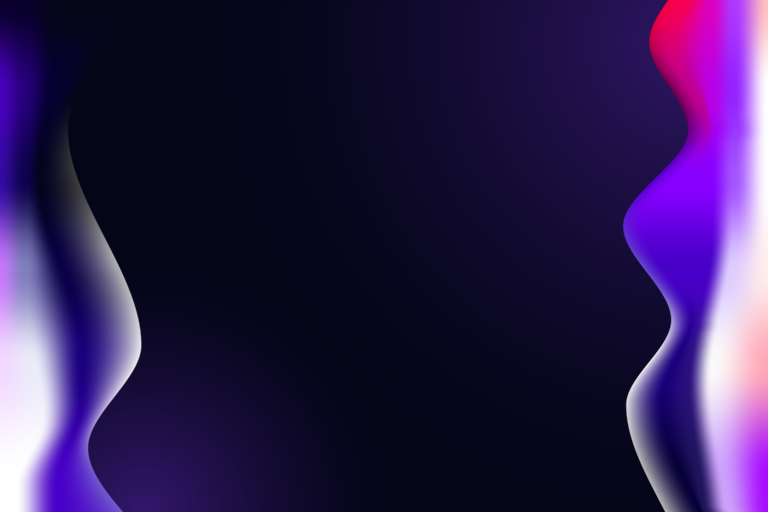
This background is drawn by a WebGL 1 fragment shader. Its source:

```glsl
precision highp float;

uniform vec2 u_resolution;

#define ASPECT 1.5
#define RIM_POWER 1.6
#define GLOW_POWER 1.5
#define RIGHT_GLOW_RADIUS 0.95
#define LEFT_GLOW_RADIUS 0.5

const vec3 NIGHT = vec3(0.015, 0.02, 0.09);
const vec3 RIGHT_GLOW = vec3(0.17, 0.065, 0.31);
const vec3 LEFT_GLOW = vec3(0.19, 0.07, 0.34);
const vec3 WHITE = vec3(1.0);
const vec3 VIOLET = vec3(0.53, 0.0, 1.0);
const vec3 INDIGO = vec3(0.28, 0.0, 0.78);
const vec3 NAVY = vec3(0.1, 0.0, 0.49);
const vec3 INK = vec3(0.03, 0.0, 0.22);

float ease(float a, float b, float t) {
  return smoothstep(a, b, t);
}

// Six colours spread down the canvas
vec3 column(float y, vec3 a, vec3 b, vec3 c, vec3 d, vec3 e, vec3 f) {
  vec3 col = mix(a, b, ease(0.0, 0.18, y));
  col = mix(col, c, ease(0.18, 0.35, y));
  col = mix(col, d, ease(0.35, 0.53, y));
  col = mix(col, e, ease(0.53, 0.71, y));
  return mix(col, f, ease(0.71, 0.93, y));
}

float glow(vec2 p, vec2 centre, float radius) {
  return pow(max(1.0 - distance(p, centre) / radius, 0.0), GLOW_POWER);
}

// Weight of the rim colour, rising from the ribbon body to its edge
float rimLight(float x, float body, float edge) {
  return pow(clamp((x - body) / (edge - body), 0.0, 1.0), RIM_POWER);
}

// Wavy outlines as chains of eased swings
float rightEdge(float y) {
  return 1.354 - 0.086 * ease(-0.098, 0.082, y)
    + 0.076 * ease(0.082, 0.254, y) - 0.127 * ease(0.254, 0.441, y)
    + 0.094 * ease(0.441, 0.625, y) - 0.088 * ease(0.625, 0.791, y)
    + 0.133 * ease(0.791, 1.172, y);
}

float leftEdge(float y) {
  return 0.233 - 0.1 * ease(0.0, 0.25, y) + 0.143 * ease(0.254, 0.674, y)
    - 0.104 * ease(0.674, 0.875, y) + 0.16 * ease(0.875, 1.152, y);
}

vec3 rightRibbon(float x, float y, float edge) {
  float bodyX = edge + 0.04 + 0.03 * ease(0.65, 0.8, y);
  float foldX = 1.389 - 0.045 * ease(0.45, 0.75, y) + 0.033 * ease(0.75, 1.05, y);
  foldX = max(foldX, bodyX + 0.01);
  float sheenX = foldX + 0.045;

  vec3 rim = column(y, vec3(0.97, 0.0, 0.24), vec3(0.4, 0.0, 0.28),
    vec3(0.33, 0.0, 0.8), vec3(0.4, 0.3, 0.8), vec3(0.95), vec3(0.72));
  vec3 body = column(y, vec3(0.96, 0.0, 0.34), vec3(0.75, 0.0, 0.55),
    VIOLET, INDIGO, NAVY, INK);
  vec3 fold = column(y, vec3(0.86, 0.0, 0.75), vec3(0.72, 0.0, 0.9),
    VIOLET, INDIGO, vec3(0.17, 0.06, 0.5), vec3(0.12, 0.08, 0.36));
  vec3 sheen = column(y, vec3(0.68, 0.22, 1.0), vec3(0.58, 0.14, 1.0),
    vec3(0.64, 0.33, 1.0), vec3(0.87, 0.8, 1.0), vec3(0.98), vec3(0.8, 0.63, 0.98));
  vec3 outer = column(y, vec3(1.0, 0.75, 0.75), WHITE, WHITE,
    vec3(1.0, 0.93, 0.92), vec3(1.0, 0.66, 0.72), vec3(0.66, 0.05, 1.0));

  vec3 col = mix(body, fold, ease(bodyX, foldX, x));
  col = mix(col, sheen, ease(foldX, sheenX, x));
  col = mix(col, outer, ease(sheenX, ASPECT, x));
  return mix(col, rim, rimLight(x, bodyX, edge));
}

vec3 leftRibbon(float x, float y, float edge) {
  float sheenX = 0.05 + 0.03 * ease(0.6, 0.8, y) - 0.05 * ease(0.82, 0.95, y);
  float bodyX = 0.107 - 0.029 * ease(0.1, 0.35, y)
    + 0.082 * ease(0.35, 0.68, y) - 0.047 * ease(0.78, 0.95, y);

  vec3 outer = column(y, vec3(0.04, 0.0, 0.18), vec3(0.29, 0.0, 0.74),
    vec3(0.2, 0.04, 0.63), vec3(0.78, 0.47, 0.98), vec3(0.95, 0.85, 1.0), WHITE);
  vec3 sheen = column(y, vec3(0.03, 0.0, 0.17), vec3(0.15, 0.0, 0.48),
    vec3(0.05, 0.01, 0.3), vec3(0.5, 0.5, 0.74), vec3(0.92, 0.92, 0.98), WHITE);
  vec3 body = column(y, NIGHT, vec3(0.02, 0.0, 0.2),
    vec3(0.015, 0.015, 0.12), vec3(0.04, 0.0, 0.27), NAVY, INDIGO);
  vec3 rim = column(y, NIGHT, NIGHT, vec3(0.24), vec3(0.72),
    vec3(0.93), vec3(0.45, 0.36, 0.8));

  vec3 col = mix(outer, sheen, ease(0.0, sheenX, x));
  col = mix(col, body, ease(sheenX, bodyX, x));
  return mix(col, rim, rimLight(x, bodyX, edge));
}

void main() {
  vec2 uv = gl_FragCoord.xy / u_resolution;
  vec2 p = vec2(uv.x * ASPECT, 1.0 - uv.y);
  float soft = 1.0 / u_resolution.y;

  // Dark backdrop with two corner glows
  vec3 col = NIGHT;
  col += RIGHT_GLOW * glow(p, vec2(1.36, 0.08), RIGHT_GLOW_RADIUS);
  col += LEFT_GLOW * glow(p, vec2(0.28, 1.0), LEFT_GLOW_RADIUS);

  // Side ribbons
  float left = leftEdge(p.y);
  float right = rightEdge(p.y);
  col = mix(col, leftRibbon(p.x, p.y, left), ease(-soft, soft, left - p.x));
  col = mix(col, rightRibbon(p.x, p.y, right), ease(-soft, soft, p.x - right));

  gl_FragColor = vec4(col, 1.0);
}
```
